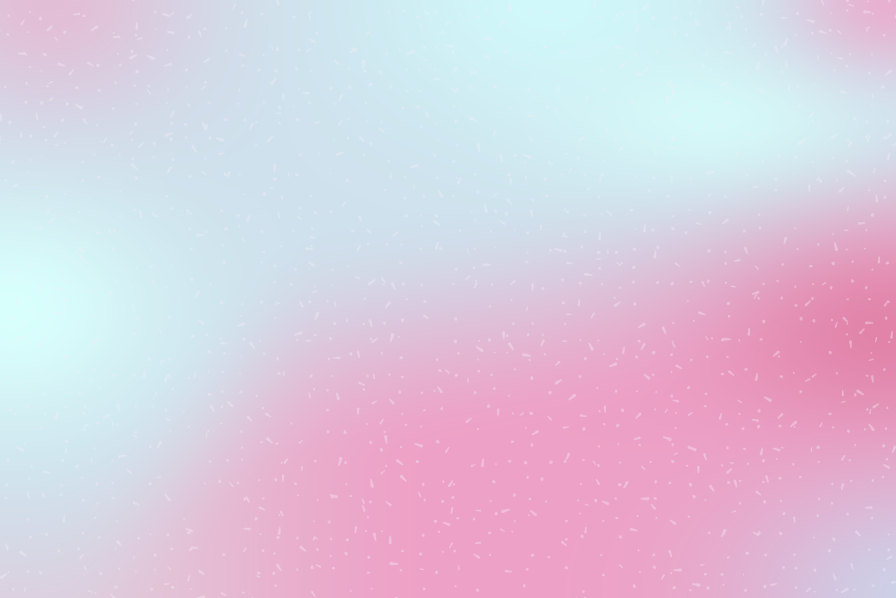
Reproduce this background procedurally as a Shadertoy shader.

```glsl
// Pastel haze: a cool sky fades into rose ground along a curved horizon,
// with soft elliptical glows mixed over it and pale confetti scattered on top.
// Units: the canvas is 1 high and 1.5 wide, origin at the lower left.

float hash(vec2 p) {
    return fract(sin(dot(p, vec2(127.1, 311.7))) * 43758.5453);
}

// Blend a soft ellipse of the given tint over a colour.
vec3 glow(vec3 base, vec2 p, vec2 centre, vec2 radius, vec3 tint, float strength) {
    vec2 q = (p - centre) / radius;
    return mix(base, tint, strength * exp(-dot(q, q)));
}

// Coverage of randomly turned slivers, at most one per grid cell.
float flecks(vec2 p, float cell, float density, float halfLength, float halfWidth, float seed) {
    vec2 id = floor(p / cell);
    vec2 key = id + seed;
    vec2 jitter = vec2(hash(key + 3.1), hash(key + 7.7));
    vec2 q = p - (id + 0.25 + 0.5 * jitter) * cell;
    float angle = 6.2832 * hash(key + 13.3);
    float c = cos(angle), s = sin(angle);
    q = mat2(c, -s, s, c) * q;

    // Rounded segment that tapers towards one end
    float size = mix(0.5, 1.0, hash(key + 19.9));
    float along = clamp(q.x, -halfLength * size, halfLength * size);
    float width = halfWidth * size * (1.0 + 0.4 * along / (halfLength + 0.001));
    float d = length(q - vec2(along, 0.0)) - width;
    float edge = 0.6 / iResolution.y;
    return step(hash(key + 29.5), density) * (1.0 - smoothstep(-edge, edge, d));
}

void mainImage(out vec4 fragColor, in vec2 fragCoord) {
    vec2 p = fragCoord / iResolution.xy * vec2(1.5, 1.0);

    // Sky and ground meet softly along a rising curve
    float horizon = 0.15 + 0.33 * smoothstep(0.05, 0.55, p.x) + 0.11 * p.x * p.x;
    vec3 sky = vec3(0.81, 0.88, 0.925);
    vec3 ground = mix(vec3(0.88, 0.79, 0.855), vec3(0.93, 0.63, 0.775),
                      smoothstep(0.1, 0.75, p.x));
    vec3 col = mix(ground, sky, smoothstep(-0.3, 0.12, p.y - horizon));

    // Cool light: slanted top band and left edge
    vec3 ice = vec3(0.815, 0.98, 0.985);
    col = glow(col, p, vec2(0.92, 1.00), vec2(0.33, 0.22), ice, 0.9);
    col = glow(col, p, vec2(1.20, 0.80), vec2(0.27, 0.12), vec3(0.84, 0.985, 0.98), 0.9);
    col = glow(col, p, vec2(0.02, 0.48), vec2(0.26, 0.20), vec3(0.85, 1.0, 0.99), 1.0);

    // Warm corners and right edge
    col = glow(col, p, vec2(0.08, 1.00), vec2(0.24, 0.19), vec3(0.895, 0.73, 0.83), 0.9);
    col = glow(col, p, vec2(1.50, 1.00), vec2(0.17, 0.12), vec3(0.915, 0.68, 0.81), 0.95);
    col = glow(col, p, vec2(1.50, 0.44), vec2(0.28, 0.17), vec3(0.88, 0.50, 0.65), 0.9);

    // Lavender pool in the lower right corner
    col = glow(col, p, vec2(1.55, 0.00), vec2(0.30, 0.20), vec3(0.79, 0.83, 0.915), 0.95);

    // Confetti: fine dots, then longer slivers on two offset grids
    float confetti = flecks(p, 0.030, 0.6, 0.0008, 0.0024, 0.0);
    for (float i = 1.0; i < 3.0; i++) {
        vec2 offset = i * vec2(0.017, 0.023);
        confetti = max(confetti, flecks(p + offset, 0.047, 0.4, 0.0055, 0.0021, i * 41.0));
    }
    col = mix(col, vec3(0.96, 0.93, 0.97), 0.38 * confetti);

    fragColor = vec4(col, 1.0);
}
```
